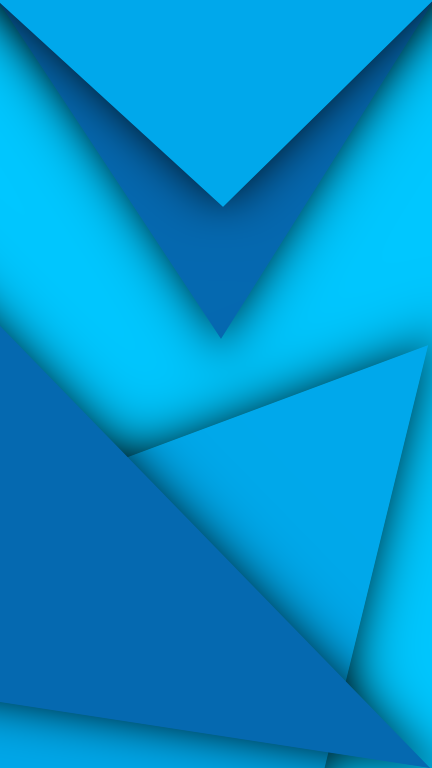
Reproduce this background procedurally as a Shadertoy shader.

```glsl
// Layered paper: four overlapping wedges on a bright cyan sheet.
// Each wedge is the meet of two half planes; its drop shadow is the same
// shape with both edges softened by a smooth blur profile.

#define CANVAS vec2(9.0, 16.0)
#define CYAN vec3(0.0, 0.78, 1.0)
#define SKY vec3(0.0, 0.66, 0.92)
#define NAVY vec3(0.02, 0.41, 0.69)
#define SHADOW_BLUR 0.5
#define SHADOW_STRENGTH 0.85

// Signed distance to the line from a to b, positive on its left.
float leftOf(vec2 p, vec2 a, vec2 b) {
    vec2 along = normalize(b - a);
    return dot(p - a, vec2(-along.y, along.x));
}

// Distances to both edges of a wedge, counterclockwise from a to b.
vec2 wedge(vec2 p, vec2 apex, vec2 a, vec2 b) {
    return vec2(leftOf(p, apex, a), leftOf(p, b, apex));
}

// Approximate Gaussian-blurred coverage of the wedge.
float blurredCover(vec2 edges) {
    vec2 cover = 1.0 / (1.0 + exp(-1.7 * edges / SHADOW_BLUR));
    return cover.x * cover.y;
}

// Lay one sheet with its shadow over the sheets below.
vec3 addSheet(vec3 below, vec3 paper, vec2 edges, float pixel) {
    vec3 shaded = below * (1.0 - SHADOW_STRENGTH * blurredCover(edges));
    float inside = min(edges.x, edges.y);
    return mix(shaded, paper, smoothstep(-0.6 * pixel, 0.6 * pixel, inside));
}

void mainImage(out vec4 fragColor, in vec2 fragCoord) {
    vec2 p = fragCoord / iResolution.xy * CANVAS;
    float pixel = CANVAS.y / iResolution.y;
    vec3 color = CYAN;

    // Upper pair: deep V, then the shallow V on top.
    vec2 deepV = wedge(p, vec2(4.604, 8.94), vec2(9.0, 15.93), vec2(0.0, 15.92));
    vec2 shallowV = wedge(p, vec2(4.646, 11.69), vec2(9.0, 15.97), vec2(0.0, 15.94));
    color = addSheet(color, NAVY, deepV, pixel);
    color = addSheet(color, SKY, shallowV, pixel);

    // Lower pair: right-hand wedge, then the large corner sheet.
    vec2 sideWedge = wedge(p, vec2(8.92, 8.81), vec2(2.67, 6.48), vec2(7.21, 1.83));
    vec2 cornerSheet = wedge(p, vec2(8.96, 0.0), vec2(0.0, 9.21), vec2(0.0, 1.375));
    color = addSheet(color, SKY, sideWedge, pixel);
    color = addSheet(color, NAVY, cornerSheet, pixel);

    fragColor = vec4(color, 1.0);
}
```
